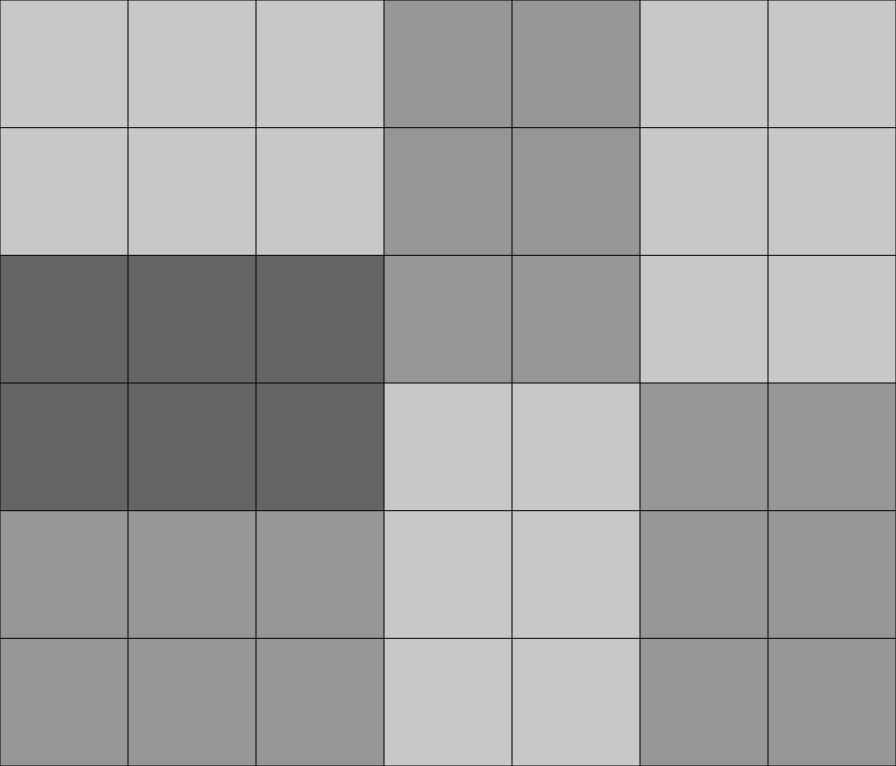
Reproduce this pattern procedurally as a WebGL 1 fragment shader.

```glsl
precision highp float;
// A 7 by 6 grid of square tiles in flat grey blocks, parted by hairline black lines.

uniform vec2 u_resolution;

const vec2 GRID = vec2(7.0, 6.0);
const float LINE_WIDTH = 0.0078; // in tiles
const vec3 LIGHT = vec3(0.784);
const vec3 MID = vec3(0.588);
const vec3 DARK = vec3(0.392);
const vec3 LINE_COLOR = vec3(0.0);

// Box-filtered step: share of a pixel lying past the edge.
float pastEdge(float edge, float x, float pixel) {
  return clamp((x - edge) / pixel + 0.5, 0.0, 1.0);
}

// Share of a pixel covered by the nearest whole-number grid line.
float lineCoverage(float x, float pixel, float width) {
  float offset = x - floor(x + 0.5);
  return pastEdge(-0.5 * width, offset, pixel) - pastEdge(0.5 * width, offset, pixel);
}

// Grey blocks: three stacked on the left, two checkered pairs on the right.
vec3 blockColor(vec2 tile, vec2 pixel) {
  float upperHalf = pastEdge(3.0, tile.y, pixel.y);
  vec3 left = mix(MID, DARK, pastEdge(2.0, tile.y, pixel.y));
  left = mix(left, LIGHT, pastEdge(4.0, tile.y, pixel.y));
  vec3 center = mix(LIGHT, MID, upperHalf);
  vec3 right = mix(MID, LIGHT, upperHalf);
  vec3 color = mix(left, center, pastEdge(3.0, tile.x, pixel.x));
  return mix(color, right, pastEdge(5.0, tile.x, pixel.x));
}

void main() {
  vec2 tile = gl_FragCoord.xy / u_resolution * GRID;
  vec2 pixel = GRID / u_resolution;

  vec3 color = blockColor(tile, pixel);

  // Grid lines, including the half lines along the border
  float vertical = lineCoverage(tile.x, pixel.x, LINE_WIDTH);
  float horizontal = lineCoverage(tile.y, pixel.y, LINE_WIDTH);
  float ink = 1.0 - (1.0 - vertical) * (1.0 - horizontal);

  gl_FragColor = vec4(mix(color, LINE_COLOR, ink), 1.0);
}
```
